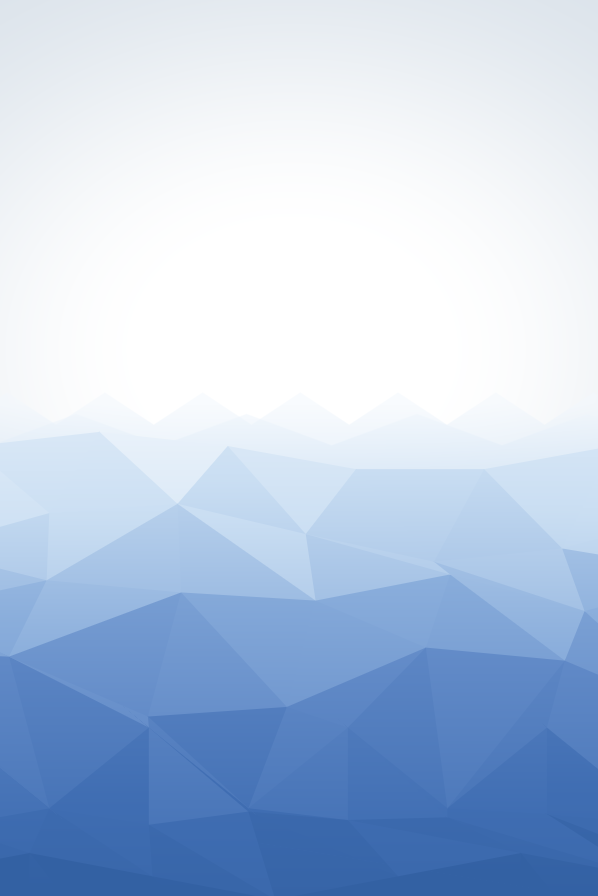
This background is drawn by a Shadertoy shader. Its source:

```glsl
#define ASPECT 0.667
#define GLOW_CENTRE vec2(0.326, 0.39)
#define GLOW_INNER 0.12
#define GLOW_OUTER 0.52
#define SKY_EDGE vec3(0.86, 0.89, 0.92)
#define RAMP_TOP 0.46
#define RAMP_STEP 0.11
#define FACET_CONTRAST 0.055
#define FACET_FLATNESS 0.6
#define HAZE_STRENGTH 0.55

const int ROWS = 8;

// Each row of mesh corners: first x, spacing, height, wave size
const vec4 ROW_SHAPE[ROWS] = vec4[ROWS](
    vec4(0.111, 0.143, 0.505, 0.023),
    vec4(0.055, 0.143, 0.594, 0.034),
    vec4(0.052, 0.150, 0.660, 0.022),
    vec4(0.010, 0.155, 0.762, 0.047),
    vec4(0.055, 0.111, 0.857, 0.045),
    vec4(0.055, 0.111, 0.912, 0.010),
    vec4(0.033, 0.137, 0.978, 0.026),
    vec4(0.030, 0.137, 1.120, 0.000));

// Wave frequency and the column of its lowest point
const vec2 ROW_WAVE[ROWS] = vec2[ROWS](
    vec2(1.26, 2.5), vec2(1.26, 3.2), vec2(2.6, 4.0), vec2(1.6, 1.4),
    vec2(3.14, 0.0), vec2(2.8, 1.2), vec2(1.57, 2.0), vec2(0.0));

// Blues from pale haze down to deep water
const vec3 BLUES[6] = vec3[6](
    vec3(0.95, 0.97, 0.99), vec3(0.79, 0.87, 0.95), vec3(0.54, 0.68, 0.86),
    vec3(0.38, 0.54, 0.78), vec3(0.25, 0.43, 0.70), vec3(0.20, 0.38, 0.64));

float hash(vec2 p) {
    vec3 q = fract(p.xyx * vec3(0.1031, 0.1030, 0.0973));
    q += dot(q, q.yzx + 33.33);
    return fract((q.x + q.y) * q.z);
}

vec3 blueRamp(float depth) {
    float t = clamp((depth - RAMP_TOP) / RAMP_STEP, 0.0, 4.999);
    int k = int(t);
    return mix(BLUES[k], BLUES[k + 1], fract(t));
}

vec2 corner(int column, int row) {
    vec4 s = ROW_SHAPE[row];
    vec2 w = ROW_WAVE[row];
    float i = float(column);
    return vec2(s.x + i * s.y, s.z + s.w * cos(w.x * (i - w.y)));
}

// Distance from edge ab, positive on the side of c
float edgeDistance(vec2 p, vec2 a, vec2 b, vec2 c) {
    vec2 n = normalize(vec2(b.y - a.y, a.x - b.x));
    return dot(p - a, n) * sign(dot(c - a, n));
}

// Shaded triangle: colour weighted by coverage, coverage in w
vec4 facet(vec2 p, vec2 a, vec2 b, vec2 c, vec2 id, float pixel) {
    float inside = min(edgeDistance(p, a, b, c),
        min(edgeDistance(p, b, c, a), edgeDistance(p, c, a, b)));
    float cover = clamp(inside / pixel + 0.5, 0.0, 1.0);
    float depth = mix(p.y, (a.y + b.y + c.y) / 3.0, FACET_FLATNESS);
    depth += (hash(id + 7.0) - 0.5) * FACET_CONTRAST;
    return vec4(blueRamp(depth), 1.0) * cover;
}

// Zigzag skyline, with x, y of one peak, then period and drop
float ridge(float x, vec4 r) {
    return r.y + r.w * 2.0 * abs(fract((x - r.x) / r.z + 0.5) - 0.5);
}

void mainImage(out vec4 fragColor, in vec2 fragCoord) {
    vec2 p = fragCoord / iResolution.xy;
    p = vec2(p.x * ASPECT, 1.0 - p.y);
    float pixel = 1.0 / iResolution.y;

    // Sky with a white glow
    float away = length((p - GLOW_CENTRE) * vec2(0.8, 1.0));
    vec3 color = mix(vec3(1.0), SKY_EDGE, smoothstep(GLOW_INNER, GLOW_OUTER, away));

    // Two misty ridges
    for (int k = 0; k < 2; k++) {
        vec4 shape = k == 0 ? vec4(0.117, 0.438, 0.109, 0.036)
                            : vec4(0.085, 0.462, 0.190, 0.035);
        float below = smoothstep(-pixel, pixel, p.y - ridge(p.x, shape));
        color = mix(color, blueRamp(p.y + 0.01), below * HAZE_STRENGTH);
    }

    // Faceted mesh: strips of quads, each cut by a diagonal
    vec4 mesh = vec4(0.0);
    for (int row = 0; row < ROWS - 1; row++) {
        for (int col = -1; col < 6; col++) {
            vec2 a = corner(col, row), b = corner(col + 1, row);
            vec2 c = corner(col, row + 1), d = corner(col + 1, row + 1);
            vec2 id = vec2(col * 2, row);
            bool flip = col == 0 && (row == 1 || row == 2);
            mesh += facet(p, a, b, flip ? c : d, id, pixel);
            mesh += facet(p, c, d, flip ? b : a, id + vec2(1.0, 31.0), pixel);
        }
    }
    color = mix(color, mesh.rgb / max(mesh.w, 0.001), min(mesh.w, 1.0));
    fragColor = vec4(color, 1.0);
}
```
